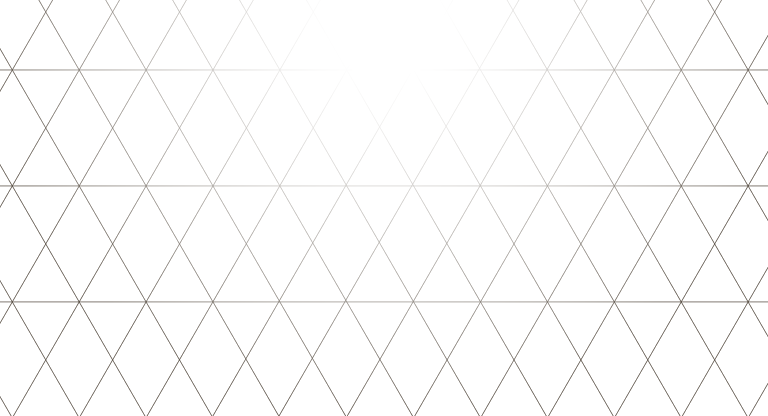
Reproduce this pattern procedurally as a Shadertoy shader.

```glsl
// Hairline triangular lattice on white, fading out towards the top centre.

const vec3  PAPER       = vec3(1.0);
const vec3  INK         = vec3(0.29, 0.25, 0.205);
const vec2  CELL        = vec2(0.0871, 0.2788);  // lattice period, fraction of canvas
const vec2  ANCHOR      = vec2(0.0160, 0.8318);  // one lattice vertex, fraction of canvas
const float LINE_WIDTH  = 0.00168;               // in canvas heights
const vec2  FADE_CENTRE = vec2(0.503, 0.95);     // fraction of canvas
const float FADE_INNER  = 0.13;                  // radius of full fade, in canvas heights
const float FADE_OUTER  = 0.95;                  // radius of full ink, in canvas heights
const float FADE_POWER  = 1.2;
const float DRIFT       = -0.03;                 // sideways slip of the rising lines, in periods
const float DRIFT_LINE  = 6.8;                   // index of the line that slips most
const float DRIFT_REACH = 1.1;                   // spread of the slip, in lines

// Distance to the nearest integer level of a phase with the given gradient length.
float levelDistance(float phase, float gradientLength) {
    return abs(fract(phase + 0.5) - 0.5) / gradientLength;
}

// Share of a pixel covered by a line, correct for lines thinner than a pixel.
float lineCoverage(float dist, float pixel) {
    float halfWidth = 0.5 * LINE_WIDTH;
    return clamp(0.5 + (halfWidth - dist) / pixel, 0.0, 1.0)
         - clamp(0.5 - (halfWidth + dist) / pixel, 0.0, 1.0);
}

// Small slip that differs from one rising line to the next.
float lineDrift(float phase) {
    float offset = (floor(phase + 0.5) - DRIFT_LINE) / DRIFT_REACH;
    return DRIFT * exp(-offset * offset);
}

// Union of one horizontal and two diagonal line families.
float latticeCoverage(vec2 uv, vec2 aspect, float pixel) {
    vec2 g = (uv - ANCHOR) / CELL;
    vec2 gradient = 1.0 / (CELL * aspect);
    float diagonal = length(gradient);
    float risingPhase = g.x - g.y;
    risingPhase -= lineDrift(risingPhase);
    float level   = lineCoverage(levelDistance(g.y, gradient.y), pixel);
    float rising  = lineCoverage(levelDistance(risingPhase, diagonal), pixel);
    float falling = lineCoverage(levelDistance(g.x + g.y, diagonal), pixel);
    return 1.0 - (1.0 - level) * (1.0 - rising) * (1.0 - falling);
}

void mainImage(out vec4 fragColor, in vec2 fragCoord) {
    vec2 uv = fragCoord / iResolution.xy;
    vec2 aspect = vec2(iResolution.x / iResolution.y, 1.0);
    float pixel = 1.0 / iResolution.y;

    // Radial fade of the ink
    float radius = length((uv - FADE_CENTRE) * aspect);
    float strength = clamp((radius - FADE_INNER) / (FADE_OUTER - FADE_INNER), 0.0, 1.0);
    strength = pow(strength, FADE_POWER);

    float ink = latticeCoverage(uv, aspect, pixel) * strength;
    fragColor = vec4(mix(PAPER, INK, ink), 1.0);
}
```
